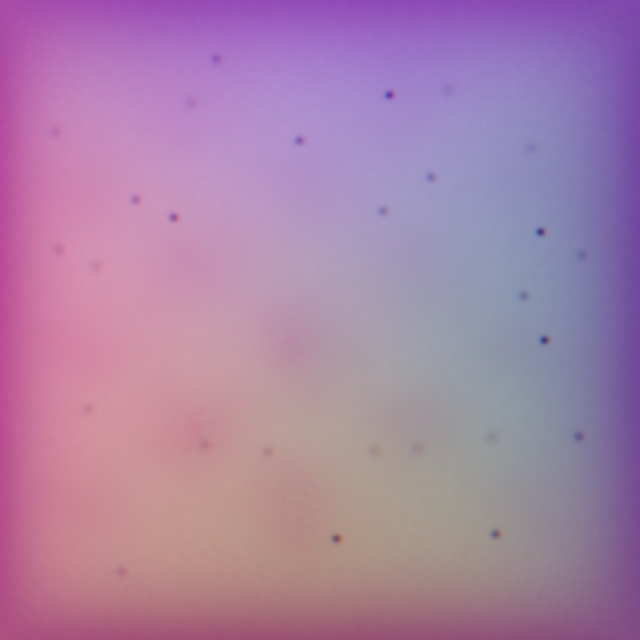
This background is drawn by a Shadertoy shader. Its source:

```glsl
// A soft square of blended colour: pink, lavender, blue and tan flow in from
// the four sides and deepen gradually at the rim. Staggered smudges and small
// specks with colour fringes lie over it, broken up by gradient noise.

#define BLEND_FALLOFF 5.2
#define RIM_WIDTH 0.058
#define RIM_CURVE 1.25
#define CENTRE_LIFT vec3(0.025, 0.06, 0.02)
#define SMUDGE_SIZE 0.055
#define SMUDGE_TINT vec3(0.015, 0.088, 0.03)
#define SPECK_GRID 8.0
#define SPECK_AMOUNT 0.72
#define SPECK_SIZE 0.0066
#define SPECK_CLEARING 0.16
#define FRINGE 0.0028
#define GRAIN 0.022

vec2 hash2(vec2 p) {
    vec3 q = fract(p.xyx * vec3(0.1031, 0.1030, 0.0973));
    q += dot(q, q.yzx + 33.33);
    return fract((q.xx + q.yz) * q.zy);
}

float gradientDot(vec2 cell, vec2 corner, vec2 f) {
    float angle = 6.2832 * hash2(cell + corner).x;
    return dot(vec2(cos(angle), sin(angle)), f - corner);
}

float gradientNoise(vec2 p) {
    vec2 cell = floor(p), f = p - cell;
    vec2 u = f * f * f * (f * (f * 6.0 - 15.0) + 10.0);
    vec2 e = vec2(1.0, 0.0);
    float low = mix(gradientDot(cell, e.yy, f), gradientDot(cell, e.xy, f), u.x);
    float high = mix(gradientDot(cell, e.yx, f), gradientDot(cell, e.xx, f), u.x);
    return mix(low, high, u.y);
}

// Weighted mean of the left, top, right and bottom colours.
vec3 blendSides(vec4 w, vec3 left, vec3 top, vec3 right, vec3 bottom) {
    return (w.x * left + w.y * top + w.z * right + w.w * bottom)
         / (w.x + w.y + w.z + w.w);
}

vec3 background(vec2 uv) {
    vec4 sideDistance = vec4(uv.x, 1.0 - uv.y, 1.0 - uv.x, uv.y);
    vec4 weight = exp(-BLEND_FALLOFF * sideDistance);
    vec3 body = blendSides(weight,
        vec3(0.88, 0.55, 0.66), vec3(0.67, 0.54, 0.87),
        vec3(0.46, 0.58, 0.67), vec3(0.70, 0.59, 0.47));
    vec3 rim = blendSides(weight,
        vec3(0.75, 0.30, 0.58), vec3(0.57, 0.29, 0.74),
        vec3(0.41, 0.28, 0.61), vec3(0.60, 0.32, 0.42));

    vec2 inner = uv * (1.0 - uv);
    body += CENTRE_LIFT * 16.0 * inner.x * inner.y;

    // The top and right sides fade most slowly, the left side fastest.
    vec4 width = RIM_WIDTH * vec4(1.0, 1.45, 1.45, 1.2);
    vec4 keep = 1.0 - exp(-pow(max(sideDistance, 0.0) / width, vec4(RIM_CURVE)));
    return mix(rim, body, keep.x * keep.y * keep.z * keep.w);
}

// Broad blurred patches on a staggered lattice, strongest low and left of centre.
float smudges(vec2 uv) {
    float sum = 0.0;
    for (int row = 0; row < 6; row++) {
        for (int col = -1; col <= 1; col++) {
            float stagger = mod(float(row), 2.0);
            vec2 centre = vec2(0.47 + 0.34 * float(col) + 0.17 * stagger,
                               0.21 + 0.125 * float(row));
            vec2 fromHeart = centre - vec2(0.40, 0.34);
            float strength = 0.28 + 0.72 * exp(-20.0 * dot(fromHeart, fromHeart));
            strength *= smoothstep(0.95, 0.8, centre.x);
            vec2 d = (uv - centre) / (SMUDGE_SIZE * vec2(1.1, 0.95));
            sum += strength * exp(-0.6 * dot(d, d));
        }
    }
    return sum;
}

// Small specks on a jittered grid around an open middle; each channel is
// shifted for a colour fringe.
vec3 specks(vec2 uv) {
    vec3 sum = vec3(0.0);
    vec2 home = floor(uv * SPECK_GRID);
    for (int j = -1; j <= 1; j++) {
        for (int i = -1; i <= 1; i++) {
            vec2 cell = home + vec2(i, j);
            vec2 pick = hash2(cell + 41.0);
            vec2 centre = (cell + 0.1 + 0.8 * hash2(cell + 7.0)) / SPECK_GRID;
            vec2 fromMiddle = abs(centre - 0.5);
            float reach = max(fromMiddle.x, fromMiddle.y);
            float present = step(pick.x, SPECK_AMOUNT)
                          * step(SPECK_CLEARING, reach) * step(reach, 0.42);
            float size = SPECK_SIZE * mix(1.6, 0.9, pick.y);
            float strength = present * mix(0.06, 0.40, pick.y * pick.y * pick.y);
            vec2 d = uv - centre;
            vec3 dx = d.x + FRINGE * vec3(1.0, 0.0, -1.0);
            sum += strength * exp(-(dx * dx + d.y * d.y) / (size * size));
        }
    }
    return sum * vec3(0.8, 1.0, 0.7);
}

void mainImage(out vec4 fragColor, in vec2 fragCoord) {
    vec2 uv = fragCoord / iResolution.xy;
    vec2 warp = vec2(gradientNoise(uv * 9.0), gradientNoise(uv * 9.0 + 31.0));
    float fine = 0.7 * gradientNoise(uv * 38.0) + gradientNoise(uv * 80.0)
               + 0.8 * gradientNoise(uv * 150.0);
    float broad = gradientNoise(uv * 6.0 + 13.0);

    vec3 colour = background(uv);
    colour += GRAIN * (0.5 * broad * vec3(0.6, 1.0, 0.4) + 0.4 * fine);
    colour -= SMUDGE_TINT * smudges(uv + 0.04 * warp) * (1.0 + 0.5 * fine);
    colour -= specks(uv);
    fragColor = vec4(clamp(colour, 0.0, 1.0), 1.0);
}
```
